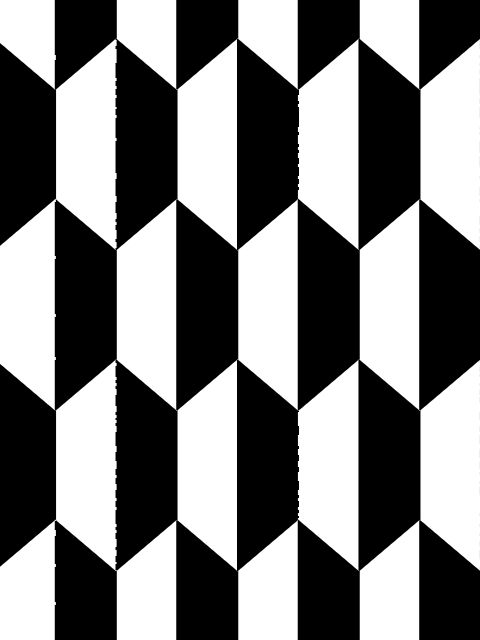
A Shadertoy shader for this pattern:

```glsl
#define COLUMN_WIDTH 0.0949
#define ROW_HEIGHT 0.2507
#define FIRST_EDGE 0.0866
#define FIRST_ZIGZAG 0.1003
#define ZIGZAG_AMP 0.0402
#define INK_SPREAD 0.0010
#define CHIP_LENGTH 0.0045

float hash(vec2 p) {
    return fract(sin(dot(p, vec2(127.1, 311.7))) * 43758.5);
}

// +1 for even integers, -1 for odd ones
float alternate(float n) {
    return 1.0 - 2.0 * mod(n, 2.0);
}

// Ragged nicks along every third upright in odd rows, rare specks on the first one
float edgeChips(float edge, float row, float y) {
    float oddRow = mod(row, 2.0);
    float amount = oddRow * step(abs(mod(edge, 3.0) - 1.0), 0.1) * 0.4;
    amount += (1.0 - oddRow) * step(abs(edge), 0.1) * 0.06;
    float nick = hash(vec2(floor(y / CHIP_LENGTH), edge));
    return step(1.0 - amount, nick);
}

void mainImage(out vec4 fragColor, in vec2 fragCoord) {
    // Canvas height is one unit, y runs downward
    vec2 p = vec2(fragCoord.x, iResolution.y - fragCoord.y) / iResolution.y;
    float pixel = 1.0 / iResolution.y;

    // Nearest zigzag, with neighbouring rows mirrored
    float u = (p.x - FIRST_EDGE) / COLUMN_WIDTH;
    float wave = ZIGZAG_AMP * (2.0 * abs(mod(u, 2.0) - 1.0) - 1.0);
    float v = (p.y - FIRST_ZIGZAG) / ROW_HEIGHT;
    float zigzag = round(v);
    float slope = 2.0 * ZIGZAG_AMP / COLUMN_WIDTH;
    float below = (v - zigzag) * ROW_HEIGHT - alternate(zigzag) * wave;
    float row = zigzag + step(0.0, below);
    float rowDist = alternate(zigzag) * below / sqrt(1.0 + slope * slope);

    // Nearest upright edge, black spreading slightly into white
    float edge = round(u);
    float columnDist = alternate(edge) * (u - edge) * COLUMN_WIDTH;
    float spread = INK_SPREAD * (1.0 - 1.7 * edgeChips(edge, row, p.y));
    columnDist -= spread * sign(rowDist);

    // Smooth checker of the two signed distances
    float rowSide = clamp(2.0 * rowDist / pixel, -1.0, 1.0);
    float columnSide = clamp(2.0 * columnDist / pixel, -1.0, 1.0);
    fragColor = vec4(vec3(0.5 + 0.5 * rowSide * columnSide), 1.0);
}
```
